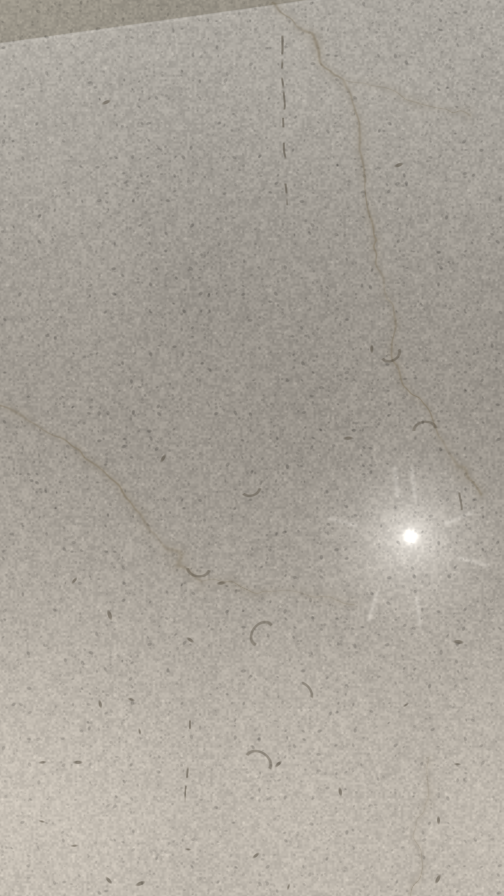
A Shadertoy shader for this texture:

```glsl
// Speckled beige stone slab with brown veins, scuffs and a lamp reflection.
#define BASE_LEVEL 0.605
#define GRAIN_AMOUNT 0.12
#define SPECK_DARKNESS 0.105
#define VEIN_STRENGTH 0.25
#define SCUFF_STRENGTH 0.5
#define LAMP_POS vec2(0.458, 0.401)
#define STONE_TINT vec3(1.0, 0.963, 0.908)
#define COOL_TINT vec3(0.99, 0.965, 0.92)
#define VEIN_COLOR vec3(0.47, 0.42, 0.33)
#define SCUFF_COLOR vec3(0.31, 0.28, 0.23)
#define SOFT (0.8 / iResolution.y)

float hash(vec2 p) {
    vec3 q = fract(p.xyx * vec3(0.1031, 0.1030, 0.0973));
    q += dot(q, q.yzx + 33.33);
    return fract((q.x + q.y) * q.z);
}

vec2 hash2(vec2 p) { return vec2(hash(p + 17.3), hash(p + 71.9)); }

float noise(vec2 p) {
    vec2 i = floor(p), f = fract(p);
    f = f * f * (3.0 - 2.0 * f);
    return mix(mix(hash(i), hash(i + vec2(1, 0)), f.x),
               mix(hash(i + vec2(0, 1)), hash(i + vec2(1, 1)), f.x), f.y);
}

vec2 rotate(vec2 p, float a) {
    float c = cos(a), s = sin(a);
    return vec2(c * p.x + s * p.y, c * p.y - s * p.x);
}

float segment(vec2 p, vec2 a, vec2 b) {
    vec2 d = b - a;
    return length(p - a - d * clamp(dot(p - a, d) / dot(d, d), 0.0, 1.0));
}

float line(float d, float width) { return smoothstep(width + SOFT, max(width - SOFT, 0.0), d); }

// One randomly turned oval per chosen grid cell
float specks(vec2 p, float cells, float density, float radius, float stretch) {
    vec2 id = floor(p * cells) + cells;
    vec2 f = fract(p * cells) - 0.5 - 0.4 * (hash2(id) - 0.5);
    f = rotate(f, 6.283 * hash(id + 5.1));
    f.y /= stretch;
    float size = radius * mix(0.6, 1.3, hash(id + 9.7));
    float soft = cells * SOFT;
    return step(hash(id), density) * smoothstep(size + soft, size - soft, length(f));
}

// Broken, slightly wandering vertical scratch
float scratch(vec2 p, vec2 top, vec2 bottom) {
    p.x += 0.003 * (noise(p * 60.0) - 0.5);
    float dashes = smoothstep(0.35, 0.55, noise(vec2(top.x * 90.0, p.y * 110.0)));
    return dashes * line(segment(p, top, bottom), 0.0011);
}

// Distance to the branching veins
float veins(vec2 p) {
    p += 0.018 * (vec2(noise(p * 28.0), noise(p * 28.0 + 40.0)) - 0.5);
    p += 0.005 * (vec2(noise(p * 90.0), noise(p * 90.0 + 40.0)) - 0.5);
    vec2 fork = vec2(0.382, 0.909), bend = vec2(0.449, 0.583);
    vec2 elbow = vec2(0.14, 0.45), foot = vec2(0.225, 0.345);
    float d = segment(p, vec2(0.305, 1.0), fork);
    d = min(d, segment(p, fork, bend));
    d = min(d, segment(p, bend, vec2(0.536, 0.45)));
    d = min(d, segment(p, fork, vec2(0.527, 0.872)) + 0.001);
    d = min(d, segment(p, vec2(0.0, 0.555), elbow));
    d = min(d, segment(p, elbow, foot));
    d = min(d, segment(p, foot, vec2(0.40, 0.333)) + 0.001);
    return min(d, segment(p, vec2(0.475, 0.15), vec2(0.462, 0.0)) + 0.001);
}

// Curled hair-like marks and dashed scratches
float scuffs(vec2 p) {
    float mark = scratch(p, vec2(0.314, 0.964), vec2(0.320, 0.772));
    mark = max(mark, scratch(p, vec2(0.511, 0.495), vec2(0.515, 0.41)));
    mark = max(mark, scratch(p, vec2(0.213, 0.20), vec2(0.205, 0.10)));
    for (float i = 0.0; i < 7.0; i++) {
        vec2 place = hash2(vec2(i * 3.7, 2.0));
        vec2 q = p - vec2(0.16 + 0.38 * place.x, 0.12 + 0.078 * i + 0.03 * place.y);
        q = rotate(q, 6.283 * hash(vec2(i, 8.0))) * vec2(1.0, 0.75);
        float radius = mix(0.007, 0.012, hash(vec2(i, 4.0)));
        float gap = mix(-0.4, 0.6, hash(vec2(i, 6.0)));
        float arc = smoothstep(gap, gap + 0.2, q.x / max(length(q), 0.0001));
        mark = max(mark, 0.8 * arc * line(abs(length(q) - radius), 0.0013));
    }
    return mark;
}

// Glowing spot in a soft halo with a few faint streaks
float lamp(vec2 p) {
    vec2 q = p - LAMP_POS;
    float d = dot(q, q);
    float glow = 0.13 * exp(-d / 0.005) + 0.10 * exp(-d / 0.0009) + 0.4 * exp(-d / 0.00006);
    for (float i = 0.0; i < 7.0; i++) {
        vec2 h = hash2(vec2(i, 31.0));
        vec2 r = rotate(q, 0.9 * i + 0.6 * h.x);
        float start = 0.035 + 0.04 * h.y;
        float streak = segment(r, vec2(start, 0.0), vec2(start + 0.03, 0.016 * (h.x - 0.5)));
        glow += 0.07 * exp(-streak * streak / 0.000007);
    }
    return glow;
}

void mainImage(out vec4 fragColor, in vec2 fragCoord) {
    vec2 p = fragCoord / iResolution.y;

    // Broad lighting, cloudiness and grain
    float level = BASE_LEVEL + 0.145 * smoothstep(0.55, 0.05, p.y) + 0.075 * smoothstep(0.6, 1.0, p.y);
    level += 0.03 * smoothstep(0.25, 0.0, p.x) + 0.02 * (noise(p * 9.0) - 0.5);
    level += GRAIN_AMOUNT * (0.75 * noise(p * 390.0) + 0.25 * noise(p * 170.0) - 0.5);
    level += 0.04 * specks(p, 190.0, 0.12, 0.25, 1.0);
    level -= SPECK_DARKNESS * 0.55 * specks(p + 3.0, 230.0, 0.13, 0.27, 1.2);
    level -= SPECK_DARKNESS * specks(p + 7.0, 105.0, 0.12, 0.14, 1.5);
    vec3 color = level * mix(STONE_TINT, COOL_TINT, smoothstep(0.5, 1.0, p.y));

    // Veins with a pale brown margin
    float d = veins(p);
    float fade = 0.4 + 0.8 * noise(p * 22.0);
    float vein = fade * (exp(-d * d / 0.0000025) + 0.35 * exp(-d * d / 0.00005));
    color = mix(color, VEIN_COLOR, min(VEIN_STRENGTH * vein * 1.3, 0.6));

    // Scuffs and larger chips, denser towards the bottom
    float chips = specks(p + 2.0, 30.0, mix(0.10, 0.01, smoothstep(0.0, 0.6, p.y)), 0.05, 2.4);
    color = mix(color, SCUFF_COLOR, SCUFF_STRENGTH * max(scuffs(p), chips));

    // Neighbouring slab beyond the slanted joint
    float joint = p.y - 0.952 - 0.14 * p.x;
    color *= mix(vec3(1.0), vec3(0.87, 0.86, 0.83), smoothstep(-SOFT, SOFT, joint));
    color += 0.03 * line(abs(joint + 0.002), 0.001);

    color += lamp(p) * vec3(1.0, 1.01, 1.02);
    fragColor = vec4(clamp(color, 0.0, 1.0), 1.0);
}
```
